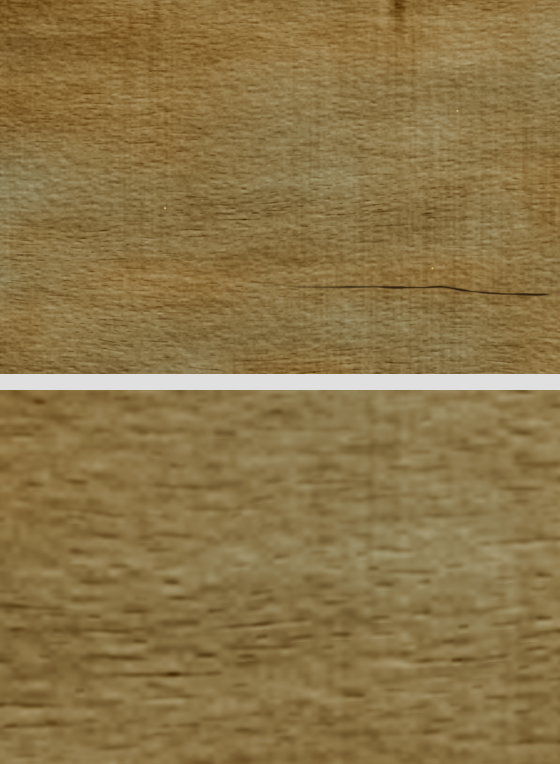
Top: the whole. Bottom: its middle third, enlarged.
A Shadertoy shader for this texture:

```glsl
// Tan sawn wood plank: wavy horizontal grain, short pores, pale figure, faint saw marks and a thin crack.

// Colours
const vec3 BROWN = vec3(0.455, 0.350, 0.170);
const vec3 TAN   = vec3(0.550, 0.452, 0.260);
const vec3 PALE  = vec3(0.620, 0.540, 0.362);
const vec3 WARM  = vec3(0.030, -0.006, -0.034);
const vec3 CRACK = vec3(0.140, 0.090, 0.035);
const vec3 SPECK = vec3(0.820, 0.700, 0.420);

// Strengths, in steps of tone from BROWN (0) to PALE (1)
const float BASE_TONE   = 0.56;
const float FIGURE_AMT  = 0.36;
const float BAND_AMT    = 0.20;
const float STREAK_AMT  = 0.24;
const float RELIEF_AMT  = 0.27;
const float FINE_AMT    = 0.18;
const float SAW_AMT     = 0.16;
const float PORE_AMT    = 0.62;

// Sizes, in canvas heights
const vec2 SHORT_PORE = vec2(0.036, 0.014);
const vec2 LONG_PORE  = vec2(0.130, 0.021);
const float PORE_WIDTH = 0.0022;
const float CRACK_START = 0.66;
const float CRACK_END = 1.475;

float hash(vec2 p) {
    vec3 q = fract(p.xyx * vec3(0.1031, 0.1030, 0.0973));
    q += dot(q, q.yzx + 33.33);
    return fract((q.x + q.y) * q.z);
}

// Value noise from -1 to 1
float noise(vec2 p) {
    vec2 i = floor(p), f = fract(p);
    f = f * f * (3.0 - 2.0 * f);
    float low = mix(hash(i), hash(i + vec2(1, 0)), f.x);
    float high = mix(hash(i + vec2(0, 1)), hash(i + vec2(1, 1)), f.x);
    return 2.0 * mix(low, high, f.y) - 1.0;
}

float fbm(vec2 p) {
    float sum = 0.0, amp = 0.62;
    for (int i = 0; i < 4; i++) {
        sum += amp * noise(p);
        p = p * 2.07 + 17.3;
        amp *= 0.5;
    }
    return sum;
}

// One tapered dash per cell, dark above with a lit lower lip
float pores(vec2 p, vec2 size, float share, float seed) {
    float row = floor(p.y / size.y);
    p.x += size.x * hash(vec2(row, seed));
    vec2 cell = vec2(floor(p.x / size.x), row) + seed;
    if (hash(cell) > share) return 0.0;
    vec2 d = p - (floor(p / size) + 0.5) * size;
    d.y -= size.y * 0.35 * (hash(cell + 7.1) - 0.5);
    d.y += d.x * 0.12 * (hash(cell + 3.7) - 0.3);
    float halfLength = size.x * mix(0.18, 0.48, hash(cell + 11.9));
    float taper = 1.0 - smoothstep(0.3, 1.0, abs(d.x) / halfLength);
    float w = max(PORE_WIDTH, 0.7 / iResolution.y);
    float dark = exp(-d.y * d.y / (w * w));
    float lip = d.y + 2.0 * w;
    float lit = exp(-lip * lip / (w * w));
    return taper * (0.45 * lit - dark) * mix(0.4, 1.0, hash(cell + 5.3));
}

void mainImage(out vec4 fragColor, in vec2 fragCoord) {
    vec2 p = fragCoord / iResolution.y;

    // Bend the fibres
    vec2 g = p;
    g.y += 0.028 * noise(p * vec2(1.7, 2.3) + 4.0) + 0.004 * noise(p * vec2(9.0, 14.0));
    g.y += 0.035 * p.x * (1.0 - 0.75 * p.x);

    // Broad pale figure with upright ripples
    float figure = fbm(g * vec2(2.3, 5.5) + 2.0);
    figure += 0.45 * noise(p * vec2(13.0, 4.5) + 9.0) * smoothstep(-0.5, 0.5, figure);
    float bands = fbm(g * vec2(1.6, 19.0) + 31.0);

    // Fibres, rough relief and fine grain
    float streaks = noise(g * vec2(13.0, 115.0)) * 0.65 + noise(g * vec2(28.0, 165.0) + 50.0) * 0.5;
    vec2 r = g * vec2(58.0, 125.0);
    float relief = noise(r) - noise(r + vec2(0.25, 0.75));
    float fine = noise(p * vec2(150.0, 185.0) + 80.0);

    // Saw marks, gathered in columns
    float sawZone = smoothstep(-0.3, 0.7, noise(vec2(p.x * 4.5 + 1.2, p.y * 2.0)));
    sawZone = max(sawZone, exp(-pow((p.x - 1.12) / 0.14, 2.0)));
    float saw = noise(vec2(p.x * 135.0, p.y * 5.0)) + 0.4 * noise(vec2(p.x * 45.0, p.y * 2.0));

    float tone = BASE_TONE + FIGURE_AMT * figure + BAND_AMT * bands + STREAK_AMT * streaks
        + RELIEF_AMT * relief + FINE_AMT * fine + SAW_AMT * saw * (0.2 + 0.8 * sawZone);

    // Pores
    float poreZone = 0.65 + 0.45 * noise(g * vec2(3.0, 9.0) + 60.0);
    float pore = pores(g, SHORT_PORE, 0.55, 13.0) + pores(g + 0.007, LONG_PORE, 0.5, 47.0);
    tone += PORE_AMT * poreZone * pore;

    // Dark fold at the top edge and dimmer borders
    vec2 fold = (p - vec2(1.065, 1.0)) / vec2(0.016, 0.075);
    tone -= 0.75 * exp(-dot(fold, fold));
    fold.x += 2.4;
    tone += 0.35 * exp(-dot(fold, fold));
    tone -= 0.22 * exp(-p.x * 9.0) + 0.14 * smoothstep(0.8, 1.0, p.y);

    vec3 col = tone < 0.5 ? mix(BROWN, TAN, 2.0 * tone) : mix(TAN, PALE, 2.0 * tone - 1.0);
    float warmth = 0.7 * noise(g * vec2(2.5, 8.0) + 22.0) - 0.5 * figure + 0.6 * smoothstep(0.75, 1.0, p.y);
    col += WARM * warmth;

    // Crack
    float crackY = 0.234 - 0.019 * smoothstep(1.12, 1.35, p.x) + 0.003 * noise(vec2(p.x * 16.0, 3.0));
    float crackW = 0.0022 + 0.0011 * noise(vec2(p.x * 30.0, 8.0));
    float edge = 1.0 / iResolution.y;
    float crack = 1.0 - smoothstep(crackW - edge, crackW + edge, abs(p.y - crackY));
    crack *= smoothstep(CRACK_START, 1.05, p.x) * (1.0 - smoothstep(CRACK_END - 0.02, CRACK_END, p.x));
    col = mix(col, CRACK, 0.85 * crack);

    // Rare bright specks
    vec2 cell = floor(p * 8.0);
    vec2 s = fract(p * 8.0) - 0.2 - 0.6 * vec2(hash(cell + 2.0), hash(cell + 6.0));
    col = mix(col, SPECK, step(0.965, hash(cell + 90.0)) * smoothstep(0.035, 0.01, length(s)));

    fragColor = vec4(clamp(col, 0.0, 1.0), 1.0);
}
```
